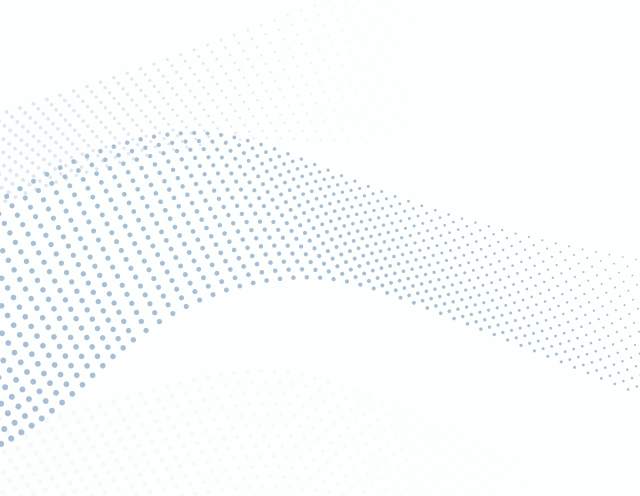
Give the GLSL for this background, as a Shadertoy shader.

```glsl
// Three waving ribbons of halftone dots, blue, lavender and faint grey, on near-white.

// Lengths are in percent of the canvas height.
const vec3 PAPER = vec3(0.992, 0.999, 0.999);
const vec3 BLUE = vec3(0.65, 0.75, 0.835);
const vec3 LAVENDER = vec3(0.885, 0.90, 0.94);
const vec3 MIST = vec3(0.962, 0.975, 0.98);

const float PITCH = 2.70;        // distance between strands
const float ORIGIN = 1.35;       // place of strand zero
const float EXTRA_LEAN = 0.24;   // added lean per unit left of LEAN_START
const float LEAN_START = 10.0;
const float RIGHT_EDGE = 129.3;  // where the dots reach their smallest size

// Ribbon edges as spline knots: x, y, slope
const vec3 BLUE_TOP[5] = vec3[5](vec3(0, 59.6, 0.6), vec3(17.5, 68.5, 0.39),
    vec3(39.2, 73.2, 0), vec3(71.5, 63.5, -0.4), vec3(129.3, 47.5, -0.17));
const vec3 BLUE_LOW[5] = vec3[5](vec3(0, 10.4, 0.5), vec3(19.7, 25.3, 0.96),
    vec3(62.3, 44.1, 0), vec3(89.2, 36.7, -0.39), vec3(129.3, 20.4, -0.41));
const vec3 LAVENDER_TOP[5] = vec3[5](vec3(0, 77, 0.3), vec3(25, 85, 0.33),
    vec3(50, 93.9, 0.36), vec3(66, 99.8, 0.37), vec3(95, 110, 0.35));
const vec3 LAVENDER_LOW[5] = vec3[5](vec3(0, 59, 0.42), vec3(25, 67.5, 0.28),
    vec3(50, 72, 0.1), vec3(70, 72, 0.1), vec3(95, 80, 0.45));
const vec3 MIST_TOP[5] = vec3[5](vec3(0, 12.5, 0.28), vec3(17.7, 17.5, 0.28),
    vec3(50.5, 25.1, 0.08), vec3(84, 15.8, -0.42), vec3(116, 0.7, -0.48));
const vec3 MIST_LOW[5] = vec3[5](vec3(0, -25, 0.4), vec3(25, -16, 0.3),
    vec3(55, -12, 0), vec3(88, -20, -0.4), vec3(120, -35, -0.45));

// Cubic Hermite curve, continued as straight lines past its ends
float edgeHeight(float x, vec3 knots[5]) {
    if (x <= knots[0].x) return knots[0].y + knots[0].z * (x - knots[0].x);
    for (int i = 0; i < 4; i++) {
        vec3 a = knots[i], b = knots[i + 1];
        if (x < b.x) {
            float span = b.x - a.x;
            float t = (x - a.x) / span;
            float s = t * t * (3.0 - 2.0 * t);
            float bend = t * (1.0 - t) * span * (a.z * (1.0 - t) - b.z * t);
            return mix(a.y, b.y, s) + bend;
        }
    }
    return knots[4].y + knots[4].z * (x - knots[4].x);
}

float strandLean(float u, float lean) {
    return lean + EXTRA_LEAN * max(LEAN_START - u, 0.0);
}

// Coverage of one ribbon; radii holds left size, right size and growth downwards
float dotRibbon(vec2 p, float pixel, vec3 top[5], vec3 low[5],
                float lean, float rows, vec3 radii) {
    // Find strand position u and depth v by fixed-point steps
    float u = p.x - 0.5 * lean;
    float v = 0.5;
    for (int i = 0; i < 8; i++) {
        float topY = edgeHeight(u, top);
        float lowY = edgeHeight(u + strandLean(u, lean), low);
        v = clamp((topY - p.y) / (topY - lowY), -0.2, 1.2);
        u = p.x - strandLean(u, lean) * v;
    }

    // Draw the nearest dots as true circles
    vec2 cell = round(vec2((u - ORIGIN) / PITCH, v * rows));
    float coverage = 0.0;
    for (int j = -1; j <= 1; j++) {
        float row = cell.y + float(j);
        if (row < 0.0 || row > rows) continue;
        float depth = row / rows;
        for (int i = -1; i <= 1; i++) {
            float strand = ORIGIN + PITCH * (cell.x + float(i));
            float footX = strand + strandLean(strand, lean);
            vec2 head = vec2(strand, edgeHeight(strand, top));
            vec2 foot = vec2(footX, edgeHeight(footX, low));
            vec2 center = mix(head, foot, depth);
            float along = clamp(center.x / RIGHT_EDGE, 0.0, 1.0);
            float radius = mix(radii.x, radii.y, along) + radii.z * depth;
            float dotCover = clamp((radius - distance(p, center)) / pixel + 0.5, 0.0, 1.0);
            coverage = max(coverage, dotCover);
        }
    }
    return coverage;
}

void mainImage(out vec4 fragColor, in vec2 fragCoord) {
    float pixel = 100.0 / iResolution.y;
    vec2 p = fragCoord * pixel;

    float mist = dotRibbon(p, pixel, MIST_TOP, MIST_LOW, 18.0, 18.0, vec3(0.55, 0.2, 0.0));
    float lavender = dotRibbon(p, pixel, LAVENDER_TOP, LAVENDER_LOW, 12.0, 13.0,
                               vec3(0.40, 0.05, 0.0));
    float blue = dotRibbon(p, pixel, BLUE_TOP, BLUE_LOW, 17.3, 18.0, vec3(0.52, 0.15, 0.10));

    // Pale ribbons dissolve towards the right
    mist *= 1.0 - smoothstep(50.0, 122.0, p.x);
    lavender *= 1.0 - smoothstep(30.0, 95.0, p.x);

    vec3 color = mix(PAPER, MIST, mist);
    color = mix(color, LAVENDER, lavender);
    color = mix(color, BLUE, blue);
    fragColor = vec4(color, 1.0);
}
```
